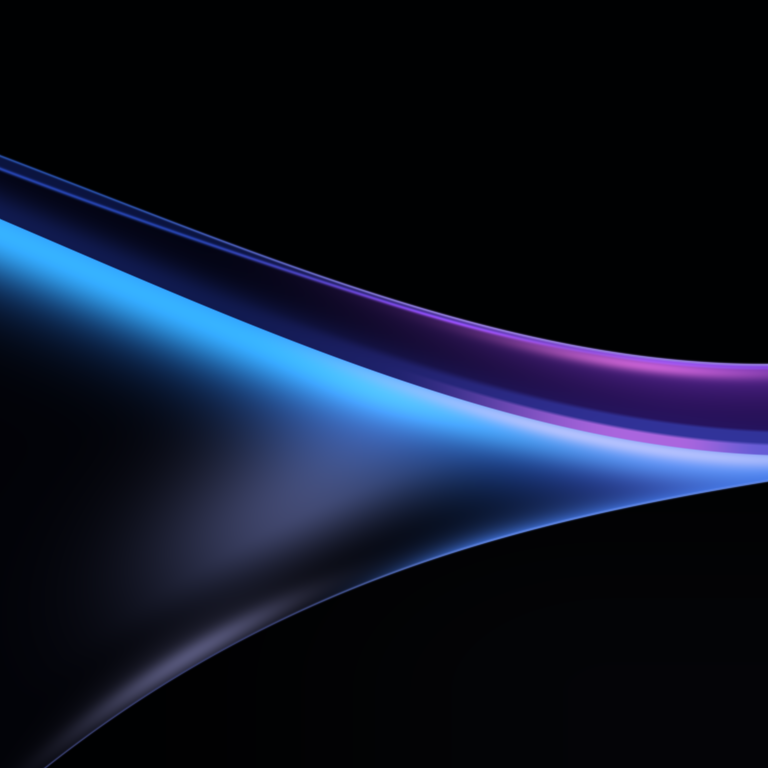
Reproduce this background procedurally as a WebGL 1 fragment shader.

```glsl
precision highp float;
// Glossy curved ribbon of cyan, indigo and violet light on a near-black ground.

uniform vec2 u_resolution;

// Soft bump centred on c with half-width w
float bump(float v, float c, float w) {
  float d = (v - c) / w;
  return exp(-d * d);
}

// Cubic curve with coefficients from constant to cubic
float cubic(vec4 k, float x) {
  return k.x + x * (k.y + x * (k.z + x * k.w));
}

// Upper translucent fold: u is depth below its rim, v is height above the crease
vec3 upperFold(float x, float u, float v) {
  float right = smoothstep(0.25, 0.92, x);
  vec3 col = mix(vec3(0.012, 0.016, 0.075), vec3(0.10, 0.04, 0.27), right);

  // Violet light falling from the rim, with a pink highlight
  col += right * vec3(0.36, 0.16, 0.44) * exp(-u / 0.035);
  col += vec3(0.42, 0.22, 0.25) * bump(u, 0.012, 0.009) * bump(x, 0.83, 0.18);

  // Thin inner lip that closes in on the rim
  float lip = mix(0.017, 0.006, smoothstep(0.0, 0.5, x));
  vec3 lipColor = mix(vec3(0.11, 0.20, 0.48), vec3(0.32, 0.16, 0.50), smoothstep(0.2, 0.6, x));
  col += lipColor * bump(u, lip, 0.0025) * (1.0 - smoothstep(0.55, 0.8, x));
  col += vec3(0.03, 0.06, 0.17) * (1.0 - smoothstep(lip - 0.002, lip + 0.002, u));

  // Reflected blue above the crease, crisper to the right
  col += vec3(0.05, 0.085, 0.23) * bump(v, 0.006, 0.032) * (1.0 - 0.5 * right);
  float strip = 1.0 - smoothstep(0.028 - 0.012 * (1.0 - right), 0.034, v);
  col = mix(col, vec3(0.20, 0.22, 0.64), strip * right * 0.85);

  // Pink band hugging the crease
  float pink = (1.0 - smoothstep(0.011, 0.017, v)) * smoothstep(0.5, 0.82, x);
  vec3 pinkColor = mix(vec3(0.72, 0.42, 0.90), vec3(0.42, 0.38, 0.86), smoothstep(0.88, 1.0, x));
  return mix(col, pinkColor, pink * 0.9);
}

// Lower body: d is depth below the crease, h is height above its bottom edge
vec3 lowerBody(vec2 uv, float d, float h) {
  float x = uv.x;
  float right = smoothstep(0.55, 0.9, x);
  vec3 col = vec3(0.006, 0.009, 0.028);

  // Smoky oval reflection, tilted along the fold
  vec2 p = uv - vec2(0.39, 0.345);
  float along = dot(p, vec2(0.85, 0.52)) / 0.21;
  float across = dot(p, vec2(-0.52, 0.85)) / 0.115;
  float smoke = exp(-along * along - across * across) * smoothstep(0.015, 0.13, h);
  col += vec3(0.25, 0.27, 0.40) * smoke;

  // Broad blue light with a cyan core beneath the crease
  float reach = 0.105 + 0.015 * bump(x, 0.42, 0.15) - 0.015 * right;
  vec3 blue = mix(vec3(0.10, 0.32, 0.68), vec3(0.23, 0.30, 0.78), right);
  col += blue * bump(d, 0.0, reach);
  vec3 cyan = mix(vec3(0.11, 0.38, 0.36), vec3(0.13, 0.27, 0.20), smoothstep(0.35, 0.8, x));
  col += cyan * bump(d, 0.022, mix(0.052, 0.028, smoothstep(0.2, 0.8, x)));

  // Pale ridge appearing toward the right
  float ridge = bump(d, 0.007, 0.013) * smoothstep(0.3, 0.75, x);
  col = mix(col, vec3(0.74, 0.78, 1.0), ridge * 0.9);

  // Grey sheen on the left and blue light on the right of the bottom edge
  float sheen = bump(h, 0.016, 0.018) + 0.35 * bump(h, 0.03, 0.035);
  col += vec3(0.25, 0.25, 0.34) * sheen * bump(x, 0.25, 0.15);
  float glow = exp(-max(h, 0.0) / 0.016) * smoothstep(0.38, 0.65, x);
  return mix(col, vec3(0.27, 0.48, 0.92), glow * 0.85);
}

void main() {
  vec2 uv = gl_FragCoord.xy / u_resolution;
  float x = uv.x;
  float y = uv.y;
  float aa = 1.2 / u_resolution.y;

  // The three curves that bound the ribbon
  float top = cubic(vec4(0.797, -0.379, -0.063, 0.17), x);
  float crease = cubic(vec4(0.715, -0.4275, -0.03, 0.15), x);
  float bottom = cubic(vec4(-0.0485, 0.8628, -0.6233, 0.183), x);

  // Dark ground, barely lifted below the ribbon
  vec3 ground = vec3(0.001, 0.002, 0.006);
  ground += vec3(0.013, 0.015, 0.020) * smoothstep(0.5, 0.1, y) * smoothstep(0.1, 0.8, x);

  vec3 fold = upperFold(x, top - y, y - crease);
  vec3 body = lowerBody(uv, crease - y, y - bottom);
  vec3 ribbon = mix(body, fold, smoothstep(-aa, aa, y - crease));
  float inside = smoothstep(-aa, aa, top - y) * smoothstep(-aa, aa, y - bottom);
  vec3 col = mix(ground, ribbon, inside);

  // Fine bright rims
  vec3 topRim = mix(vec3(0.16, 0.32, 0.68), vec3(0.62, 0.52, 0.92), smoothstep(0.1, 0.65, x));
  col = mix(col, topRim, 0.85 * bump(y, top, 0.0018));
  vec3 bottomRim = mix(vec3(0.24, 0.27, 0.48), vec3(0.42, 0.58, 0.98), smoothstep(0.3, 0.7, x));
  col = mix(col, bottomRim, 0.75 * bump(y, bottom, 0.0017));

  gl_FragColor = vec4(clamp(col, 0.0, 1.0), 1.0);
}
```
